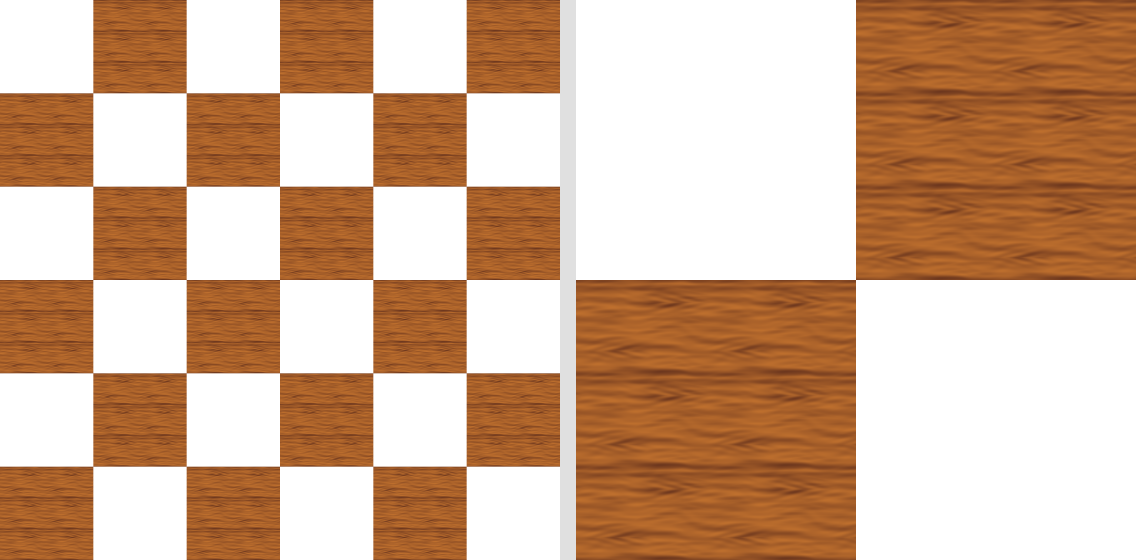
Left: the whole. Right: its middle third, enlarged.
Reproduce this pattern procedurally as a WebGL 1 fragment shader.

```glsl
precision highp float;
// Six by six checkerboard of white squares and streaked brown wood squares.
uniform vec2 u_resolution;

const float TAU = 6.28318;
const float SQUARES = 6.0;
const vec2 GRAIN_REPEATS = vec2(2.25, 3.0);
const vec3 WHITE = vec3(1.0);
const vec3 DARK_WOOD = vec3(0.39, 0.19, 0.11);
const vec3 LIGHT_WOOD = vec3(0.75, 0.44, 0.18);

vec2 hash2(vec2 cell) {
  vec2 s = vec2(dot(cell, vec2(127.1, 311.7)), dot(cell, vec2(269.5, 183.3)));
  return fract(sin(s) * 43758.5);
}

// Cellular noise made of long thin flecks; it repeats every unit of p.
float flecks(vec2 p, vec2 count, float slant) {
  vec2 g = p * count;
  vec2 base = floor(g);
  float strongest = 0.0;
  for (int j = -1; j <= 1; j++) {
    for (int i = -1; i <= 1; i++) {
      vec2 cell = base + vec2(float(i), float(j));
      vec2 rnd = hash2(mod(cell, count));
      vec2 d = g - cell - rnd;
      d.y += slant * d.x;
      float shape = 1.0 - smoothstep(0.0, 1.0, length(d * vec2(1.0, 2.2)));
      strongest = max(strongest, shape * (0.3 + 0.7 * fract(rnd.x * 7.0 + rnd.y)));
    }
  }
  return strongest;
}

// Nested pointed arches of grain around a centre, repeating along x.
float arches(vec2 p, vec2 centre, float direction) {
  vec2 d = vec2(fract(p.x - centre.x + 0.5) - 0.5, p.y - centre.y);
  float rings = 0.5 + 0.5 * sin(TAU * (5.0 * d.x * direction + 14.0 * abs(d.y)));
  float fade = exp(-dot(d * d, vec2(22.0, 110.0)));
  return fade * (0.25 + 0.75 * rings);
}

// Dark line along the horizontal border of each grain repeat.
float seam(float y, float offset, float halfWidth) {
  float d = abs(fract(y - offset + 0.5) - 0.5);
  return 1.0 - smoothstep(0.0, halfWidth, d);
}

// Lightness of the wood, from 0 (dark) to 1 (light).
float woodTone(vec2 p) {
  float bend = 0.03 * sin(TAU * p.x + 2.0 * sin(TAU * p.y));
  vec2 q = vec2(p.x, fract(p.y));
  float y = p.y + bend;
  float fine = sin(TAU * (y * 7.0 + 0.3 * sin(TAU * p.x)))
             + 0.7 * sin(TAU * (y * 11.0 + 0.4 * sin(TAU * (p.x * 2.0 + 0.2))));
  float tone = 0.92 + 0.05 * fine;
  tone -= 0.42 * flecks(p, vec2(2.0, 8.0), 0.3);
  tone -= 0.22 * flecks(p + 0.37, vec2(5.0, 13.0), -0.2);
  tone -= 0.50 * arches(q, vec2(0.80, 0.76), 1.0);
  tone -= 0.45 * arches(q, vec2(0.35, 0.24), -1.0);
  tone -= 0.45 * seam(p.y + 0.3 * bend, 0.0, 0.06);
  tone -= 0.28 * seam(p.y + 0.3 * bend, 0.92, 0.04);
  return clamp(tone, 0.0, 1.0);
}

// Signed wave: positive in even cells, negative in odd ones, zero on borders.
vec2 cellWave(vec2 p) {
  return 0.5 - abs(mod(p + 0.5, 2.0) - 1.0);
}

// Smoothed coverage of the cells whose column and row add up to an even number.
float checker(vec2 p, vec2 pixel) {
  vec2 side = clamp(2.0 * cellWave(p) / pixel, -1.0, 1.0);
  return 0.5 + 0.5 * side.x * side.y;
}

void main() {
  vec2 board = SQUARES * gl_FragCoord.xy / u_resolution;
  vec2 pixel = SQUARES / u_resolution;
  vec3 wood = mix(DARK_WOOD, LIGHT_WOOD, woodTone(fract(board) * GRAIN_REPEATS));
  gl_FragColor = vec4(mix(WHITE, wood, checker(board, pixel)), 1.0);
}
```
